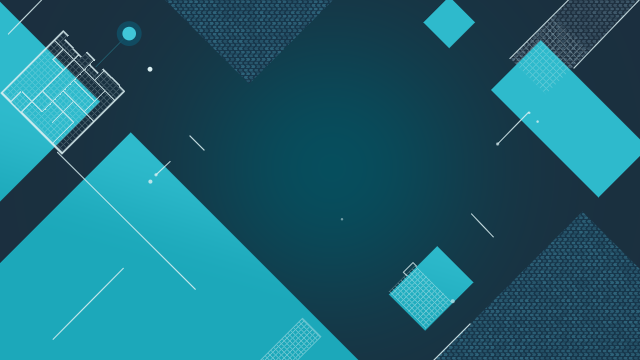
A Shadertoy shader for this background:

```glsl
const vec3 NIGHT = vec3(0.105, 0.185, 0.245);
const vec3 TEAL = vec3(0.025, 0.305, 0.365);
const vec3 CYAN_DEEP = vec3(0.11, 0.66, 0.73);
const vec3 CYAN_LIGHT = vec3(0.18, 0.73, 0.80);
const vec3 INK = vec3(0.86, 0.94, 0.95);

// Line strokes as start and end points
const vec4 STROKES[10] = vec4[10](
    vec4(1.04, 9.0, 0.21, 8.15), vec4(1.44, 5.19, 4.88, 1.77),
    vec4(3.08, 2.29, 1.33, 0.52), vec4(4.75, 5.6, 5.1, 5.25),
    vec4(11.79, 3.65, 12.33, 3.08), vec4(11.75, 0.9, 10.85, 0.0),
    vec4(13.21, 6.19, 12.44, 5.4), vec4(4.25, 4.96, 3.9, 4.63),
    vec4(15.98, 9.0, 14.35, 7.3), vec4(14.21, 9.0, 12.75, 7.54));

// Dots as centre, radius and opacity
const vec4 DOTS[8] = vec4[8](
    vec4(3.75, 7.27, 0.06, 1.0), vec4(3.76, 4.46, 0.05, 0.8),
    vec4(3.9, 4.63, 0.04, 0.7), vec4(8.55, 3.52, 0.03, 0.5),
    vec4(13.23, 6.18, 0.03, 0.8), vec4(13.44, 5.96, 0.03, 0.8),
    vec4(12.44, 5.4, 0.04, 0.6), vec4(11.32, 1.47, 0.05, 0.6));

float hash(vec2 p) {
    return fract(sin(dot(p, vec2(127.1, 311.7))) * 43758.5453);
}

float cover(float d, float px) {
    return clamp(0.5 - d / px, 0.0, 1.0);
}

// Axes: x runs up-right, y runs up-left
vec2 tilt(vec2 p) {
    return vec2(p.x + p.y, p.y - p.x) * 0.70711;
}

float box(vec2 q, vec2 size) {
    vec2 d = abs(q) - size;
    return length(max(d, 0.0)) + min(max(d.x, d.y), 0.0);
}

float segment(vec2 p, vec2 a, vec2 b) {
    vec2 ab = b - a;
    return length(p - a - ab * clamp(dot(p - a, ab) / dot(ab, ab), 0.0, 1.0));
}

float grid(vec2 q, float cell, float px) {
    vec2 d = abs(fract(q / cell) - 0.5) * cell;
    return cover(min(d.x, d.y) - 0.008, px);
}

// Grid whose walls are randomly left out
float rooms(vec2 q, float cell, float px) {
    vec2 id = floor(q / cell);
    vec2 d = (q / cell - id) * cell;
    float a = cover(d.x - 0.03, px) * step(0.4, hash(id));
    float b = cover(d.y - 0.03, px) * step(0.4, hash(id + 17.0));
    return max(a, b);
}

// Woven cloth of short, slightly random stitches
vec3 weave(vec2 p, vec3 low, vec3 high) {
    vec2 cell = p / vec2(0.13, 0.09);
    cell.x += 0.25 * sin(cell.y * 3.14159);
    vec2 f = abs(fract(cell) - 0.5);
    float stitch = smoothstep(0.45, 0.2, f.x) * smoothstep(0.5, 0.25, f.y);
    return mix(low, high, stitch * (0.55 + 0.45 * hash(floor(cell))));
}

void mainImage(out vec4 fragColor, in vec2 fragCoord) {
    // Canvas is 16 by 9 units
    float px = 9.0 / iResolution.y;
    vec2 p = fragCoord * px;

    // Backdrop with a central glow
    vec2 g = p - vec2(8.3, 4.8);
    vec3 col = mix(NIGHT, TEAL, exp(-dot(g, g) / 14.0));

    // Woven panels
    float cloth = min(box(tilt(p - vec2(6.23, 9.9)), vec2(2.121)),
                      box(tilt(p - vec2(14.56, -4.29)), vec2(5.657)));
    col = mix(col, weave(p, vec3(0.09, 0.21, 0.29), vec3(0.18, 0.39, 0.48)), cover(cloth, px));
    vec2 stripQ = tilt(p - vec2(14.76, 8.656));
    float strip = cover(box(stripQ, vec2(2.21, 0.635)), px);
    col = mix(col, weave(p, vec3(0.12, 0.19, 0.25), vec3(0.25, 0.35, 0.42)), strip);

    // Bracket behind the small block
    float bracket = abs(box(tilt(p - vec2(10.29, 2.23)), vec2(0.17, 0.12))) - 0.014;
    col = mix(col, INK, 0.8 * cover(bracket, px));

    // Cyan blocks
    float block = box(tilt(p - vec2(-0.5, 6.46)), vec2(2.121));
    block = min(block, box(tilt(p - vec2(3.27, -2.31)), vec2(5.657)));
    block = min(block, box(tilt(p - vec2(11.23, 8.44)), vec2(0.457)));
    block = min(block, box(tilt(p - vec2(14.24, 6.03)), vec2(0.88, 1.9)));
    block = min(block, box(tilt(p - vec2(10.78, 1.79)), vec2(0.855, 0.64)));
    vec3 cyan = mix(CYAN_DEEP, CYAN_LIGHT, smoothstep(3.5, 6.5, p.y + 0.3 * p.x));
    col = mix(col, cyan, cover(block, px));

    // Drafted plan with a stepped upper right side
    vec2 plan = tilt(p - vec2(1.583, 6.708));
    float notch = 0.25 * hash(vec2(floor(plan.y / 0.3), 3.0));
    float planEdge = box(plan + vec2(0.5 * notch, 0.0), vec2(1.12 - 0.5 * notch, 1.07));
    float planInk = max(0.28 * grid(plan, 0.11, px), 0.75 * rooms(plan, 0.37, px));
    col = mix(col, INK, planInk * cover(planEdge, px));
    col = mix(col, INK, 0.85 * cover(abs(planEdge) - 0.02, px));

    // Fine grids on the other blocks
    vec2 smallQ = tilt(p - vec2(10.51, 1.58));
    vec2 lowQ = tilt(p - vec2(6.75, -0.229));
    float smallGrid = cover(box(smallQ, vec2(0.47, 0.65)), px) * grid(smallQ, 0.1, px);
    float lowBox = box(lowQ, vec2(1.473, 0.324));
    float lowGrid = max(cover(lowBox, px) * grid(lowQ, 0.1, px), cover(abs(lowBox) - 0.01, px));
    float stripGrid = strip * grid(stripQ, 0.12, px) * smoothstep(-0.6, -0.8, stripQ.x);
    col = mix(col, INK, max(0.5 * max(smallGrid, lowGrid), 0.32 * stripGrid));

    // Strokes and dots
    float lead = segment(p, vec2(3.23, 8.17), vec2(2.4, 7.33)) - 0.01;
    col = mix(col, CYAN_LIGHT, 0.35 * cover(lead, px));
    for (int i = 0; i < 10; i++) {
        float d = segment(p, STROKES[i].xy, STROKES[i].zw) - 0.014;
        col = mix(col, INK, 0.85 * cover(d, px));
    }
    for (int i = 0; i < 8; i++) {
        float d = length(p - DOTS[i].xy) - DOTS[i].z;
        col = mix(col, INK, DOTS[i].w * cover(d, px));
    }

    // Haloed node
    float node = length(p - vec2(3.23, 8.16));
    col = mix(col, vec3(0.06, 0.32, 0.41), 0.8 * cover(node - 0.31, px));
    col = mix(col, vec3(0.25, 0.78, 0.85), cover(node - 0.17, px));
    fragColor = vec4(col, 1.0);
}
```
